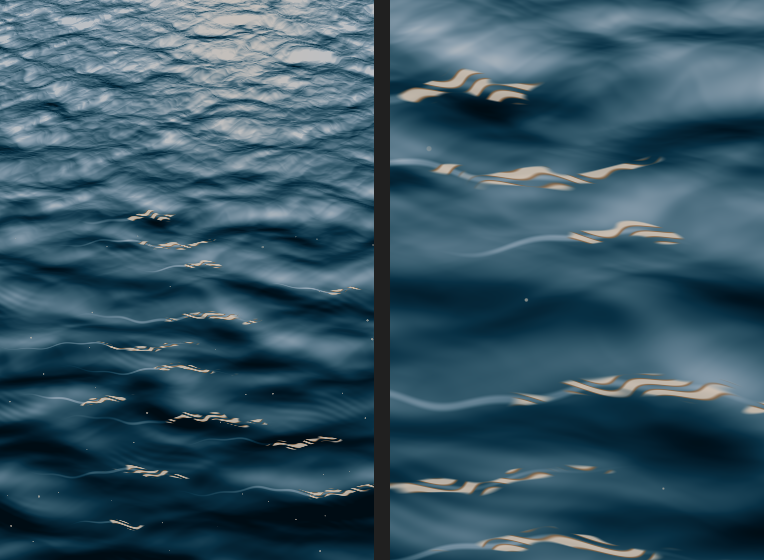
Left, the full canvas; right, a detail of the centre.
Give the GLSL for this texture, as a WebGL 2 fragment shader.

```glsl
#version 300 es
precision highp float;

uniform vec2 u_resolution;
out vec4 fragColor;

const float TAU = 6.2831853;
const int   CHOP_LAYERS = 15;
const float CHOP_FREQUENCY = 38.0;
const float CHOP_GAIN = 0.155;
const float SWELL_PERIOD = 0.122;
const float SWELL_GAIN = 0.19;
const float PERSPECTIVE = 0.72;    // shrinkage of waves at the top edge
const int   GLINTS = 13;
const float SPECK_GRID = 22.0;
const vec3  CREAM = vec3(0.84, 0.77, 0.70);
const vec3  GOLD  = vec3(0.56, 0.40, 0.25);
const vec3  WARM  = vec3(0.79, 0.75, 0.71);

const vec3 WATER[6] = vec3[6](
    vec3(0.00, 0.08, 0.13), vec3(0.03, 0.19, 0.27), vec3(0.20, 0.35, 0.42),
    vec3(0.37, 0.49, 0.56), vec3(0.54, 0.62, 0.68), vec3(0.73, 0.75, 0.77));
const float STOPS[6] = float[6](0.11, 0.325, 0.52, 0.69, 0.845, 0.97);

float hash(vec2 p) {
    vec3 q = fract(vec3(p.xyx) * 0.1031);
    q += dot(q, q.yzx + 33.33);
    return fract((q.x + q.y) * q.z);
}

vec3 waterColor(float tone) {
    vec3 color = WATER[0] * mix(0.6, 1.0, clamp(tone / STOPS[0], 0.0, 1.0));
    for (int i = 1; i < 6; i++)
        color = mix(color, WATER[i], clamp((tone - STOPS[i - 1]) / (STOPS[i] - STOPS[i - 1]), 0.0, 1.0));
    return color;
}

// Sharp rise at the crest, slow fall behind it
float crest(float phase, float sharpness) {
    return sin(phase + sharpness * sin(phase));
}

// Broad swells that run across the whole width
float swell(vec2 p) {
    float bend = 0.012 * sin(p.x * 9.0 - 1.2 + 3.0 * p.y)
               + 0.009 * sin(p.x * 17.0 + p.y * 13.0)
               + 0.004 * sin(p.x * 37.0 - p.y * 29.0);
    float strength = 0.78 + 0.3 * sin(p.x * 8.0 + p.y * 21.0);
    return strength * crest(TAU * (p.y - 0.5 - bend) / SWELL_PERIOD, 0.85);
}

// Layered, bent sines in perspective; finer and rougher far away
float chop(vec2 p, float centerX) {
    float shrink = 1.0 - PERSPECTIVE * p.y;
    vec2 q = vec2((p.x - centerX) / shrink, -log(shrink) / PERSPECTIVE);
    float persistence = mix(0.70, 0.89, smoothstep(0.42, 0.85, p.y));
    float frequency = CHOP_FREQUENCY, amplitude = 1.0, sum = 0.0, power = 0.0;
    for (int i = 0; i < CHOP_LAYERS; i++) {
        float n = float(i);
        float tilt = 0.3 * sin(n * 2.4 + 0.6);
        float bend = 1.5 * sin(q.x * frequency * 0.21 + n * 2.1 + 1.6 * sin(q.y * frequency * 0.23 + n));
        float phase = frequency * (q.y + tilt * q.x) + bend + n * 1.7;
        float patches = 0.65 + 0.5 * sin(q.x * frequency * 0.16 - q.y * frequency * 0.31 + n * 4.3);
        sum += amplitude * patches * crest(phase, 0.6);
        power += amplitude * amplitude;
        q += vec2(0.25, 0.35) * amplitude * cos(phase) / frequency;
        frequency *= 1.21;
        amplitude *= persistence;
    }
    return 1.9 * sum * inversesqrt(power);
}

// Ragged reflections: x is the bright body, y its thin pale tail
vec2 glints(vec2 p, float width) {
    vec2 cover = vec2(0.0);
    for (int i = 0; i < GLINTS; i++) {
        float n = float(i);
        float side = hash(vec2(n, 3.7));
        vec2 center = vec2(width * mix(0.22, 0.95, side), 0.06 + 0.59 * (n + 0.4 * side) / float(GLINTS));
        vec2 size = vec2(mix(0.03, 0.10, hash(vec2(n, 9.1))), mix(0.004, 0.009, hash(vec2(n, 5.3))));
        vec2 d = p - center;
        d.y += 0.006 * sin(d.x * 31.0 + n * 3.0) + 0.002 * sin(d.x * 97.0 + n);
        float ragged = 0.3 * sin(p.x * 120.0 + n + 2.0 * sin(p.y * 260.0));
        float body = smoothstep(1.0, 0.65, length(d / size) + ragged);
        float tail = smoothstep(1.0, 0.2, length((d + vec2(size.x, 0.0)) / (size * vec2(2.3, 0.5))));
        cover = max(cover, vec2(body, tail));
    }
    return cover;
}

// Sparse floating dots, at most one in each cell
float specks(vec2 p) {
    vec2 cell = floor(p * SPECK_GRID);
    vec2 spot = 0.2 + 0.6 * vec2(hash(cell + 1.3), hash(cell + 7.9));
    float radius = 0.0018 * hash(cell + 4.1);
    float dist = length(fract(p * SPECK_GRID) - spot) / SPECK_GRID;
    return step(0.82, hash(cell)) * smoothstep(radius + 0.001, radius, dist);
}

void main() {
    vec2 p = gl_FragCoord.xy / u_resolution.y;
    float width = u_resolution.x / u_resolution.y;
    vec2 glint = glints(p, width);

    // Light level of the surface
    float tone = 0.19 + 0.56 * p.y;
    tone += SWELL_GAIN * swell(p) * smoothstep(0.82, 0.58, p.y);
    tone += CHOP_GAIN * chop(p, 0.5 * width);
    float feather = smoothstep(0.3, 1.0, sin(p.x * 11.0 - 1.5) * sin(p.y * 33.0 + 2.0));
    tone += 0.035 * feather * sin((p.y + 0.3 * p.x) * 480.0 + 4.0 * sin(p.x * 30.0));
    tone += 0.22 * glint.y;

    // Warm light path toward the top
    float path = exp(-pow((p.x - 0.64 * width) / 0.15, 2.0)) * smoothstep(0.58, 0.95, p.y);
    tone += 0.07 * path;
    vec3 color = waterColor(tone);
    color = mix(color, WARM, 0.65 * path * smoothstep(0.5, 0.9, tone));

    // Veined gold reflections and specks
    float vein = sin(p.y * 720.0 + 3.0 * sin(p.x * 58.0) + 2.0 * sin(p.x * 137.0 + p.y * 210.0));
    vec3 gleam = mix(GOLD, CREAM, smoothstep(-0.3, 0.6, vein));
    color = mix(color, gleam, 0.85 * glint.x * smoothstep(-0.8, 0.0, vein));
    color = mix(color, CREAM, 0.6 * specks(p) * smoothstep(0.65, 0.5, p.y));

    fragColor = vec4(color, 1.0);
}
```
